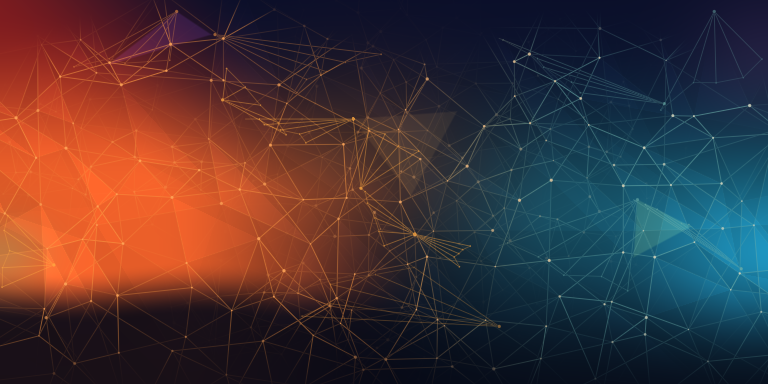
Write a Shadertoy shader that draws this background.

```glsl
// Glowing plexus of thin lines and nodes over an orange to teal haze.

vec2 hash2(vec2 c) {
    vec3 q = fract(c.xyx * vec3(.1031, .1030, .0973));
    q += dot(q, q.yzx + 33.33);
    return fract((q.xx + q.yz) * q.zy);
}

float segment(vec2 p, vec2 a, vec2 b) {
    vec2 ab = b - a;
    return length(p - a - ab * clamp(dot(p - a, ab) / dot(ab, ab), 0., 1.));
}

// Antialiased coverage of a thin stroke or small disc.
float stroke(float d, float radius) {
    float blur = .7 / iResolution.y;
    return smoothstep(radius + blur, radius - blur, d);
}

float side(vec2 p, vec2 a, vec2 b) {
    vec2 ab = normalize(b - a);
    return dot(p - a, vec2(-ab.y, ab.x));
}

// Soft-edged counter-clockwise triangle.
float triangle(vec2 p, vec2 a, vec2 b, vec2 c) {
    return smoothstep(-.003, .003, min(min(side(p, a, b), side(p, b, c)), side(p, c, a)));
}

// Uneven strands from a hub towards points between two ends.
float fan(vec2 p, vec2 hub, vec4 ends) {
    float light = stroke(length(p - hub), .0042);
    vec2 last = ends.xy;
    for (int i = 0; i < 5; i++) {
        vec2 end = mix(ends.xy, ends.zw, float(i) / 4.);
        end = mix(hub, end, .82 + .25 * hash2(floor(end * 90.)).x);
        light = max(light, .55 * stroke(segment(p, hub, end), .0011));
        light = max(light, .4 * stroke(segment(p, last, end + .0001), .0011));
        light = max(light, .8 * stroke(length(p - end), .0022));
        last = end;
    }
    return light;
}

vec2 node(vec2 cell) {
    return cell + .04 + .92 * hash2(cell + 17.);
}

float edge(vec2 p, vec2 a, vec2 b, float scale) {
    float strength = .14 + .56 * hash2(floor((a + b) * 50.)).x;
    return strength * smoothstep(1.9, 1., distance(a, b)) * stroke(segment(p, a, b) / scale, .0012);
}

// Jittered grid of joined nodes: x = lines, y = dots, z = facet shade.
vec3 network(vec2 p, float scale) {
    p *= scale;
    vec2 cell = floor(p), centre = node(cell);
    vec3 light = vec3(0);
    for (int j = -1; j <= 1; j++)
    for (int i = -1; i <= 1; i++) {
        vec2 corner = cell + vec2(i, j), other = node(corner), random = hash2(corner);
        light.y = max(light.y, stroke(distance(p, other) / scale, .0015 + .0027 * random.y));
        if (i != 0 || j != 0) light.x = max(light.x, edge(p, centre, other, scale));
        if (i != 0 && j != 0)
            light.x = max(light.x, edge(p, node(cell + vec2(i, 0)), node(cell + vec2(0, j)), scale));
        if (i < 1 && j < 1)
            light.z += (random.x - .4) * triangle(p, other, node(corner + vec2(1, 0)), node(corner + vec2(0, 1)));
    }
    return light;
}

float glow(vec2 p, vec2 centre, vec2 size) {
    vec2 q = (p - centre) / size;
    return exp(-dot(q, q));
}

vec3 haze(vec2 p) {
    vec3 col = mix(vec3(.025, .035, .085), vec3(.04, .055, .16), smoothstep(0., .9, p.y));
    col += vec3(.1, .05, .08) * glow(p, vec2(2, .82), vec2(.2));

    // Teal band, brightest at the right border.
    float band = (p.y - .45) / .28;
    col = mix(col, vec3(.08, .3, .38), exp(-band * band) * smoothstep(.85, 1.5, p.x));
    col = mix(col, vec3(.11, .56, .72), .85 * glow(p, vec2(2, .34), vec2(.3, .18)));

    // Brown veil, then the ember cloud that ends in a dark floor.
    col = mix(col, vec3(.36, .23, .17), .75 * glow(p, vec2(.88, .57), vec2(.34, .24)));
    float reach = smoothstep(0., 1., (1.15 - p.x - max(p.y - .5, 0.)) / .75);
    float ground = mix(.08, 1., smoothstep(.17, .31, p.y + .012 * sin(p.x * 9.)));
    vec3 ember = mix(vec3(.92, .37, .16), vec3(.5, .11, .12), smoothstep(.52, .97, p.y));
    col = mix(col, ember, reach * ground);
    return mix(col, vec3(.7, .56, .32), .6 * glow(p, vec2(0, .34), vec2(.12, .09)));
}

void mainImage(out vec4 fragColor, in vec2 fragCoord) {
    vec2 p = fragCoord / iResolution.y;
    p.x *= 2. * iResolution.y / iResolution.x;
    vec3 col = haze(p);

    // Mesh fades above its ridge and at the floor; fine parts gather in clusters.
    float ridge = .89 + .08 * sin(p.x * 5.5 - 1.2) - .12 * smoothstep(1.3, 1.8, p.x);
    float mask = smoothstep(ridge + .08, ridge - .05, p.y) * smoothstep(-.08, .25, p.y);
    float cluster = glow(p, vec2(.98, .52), vec2(.16, .26)) + glow(p, vec2(.3, .58), vec2(.26, .12))
                  + glow(p, vec2(.8, .22), vec2(.2, .08)) + glow(p, vec2(1.4, .55), vec2(.2));
    vec3 coarse = network(p + vec2(3.3, 7.1), 4.6) * mask;
    vec3 mesh = network(p, 7.3) * mask;
    vec3 fine = network(p + vec2(5.7, 2.9), 12.) * min(cluster, 1.);
    float lines = max(max(mesh.x, .8 * coarse.x), .8 * fine.x);
    float dots = max(max(mesh.y, .8 * coarse.y), .5 * fine.y);

    // Translucent facets.
    col *= 1. + .16 * (mesh.z + coarse.z);
    col += vec3(.08, .04, .12) * triangle(p, vec2(.28, .83), vec2(.55, .91), vec2(.46, .97));
    col += vec3(.07, .05, .02) * triangle(p, vec2(.92, .69), vec2(1.07, .49), vec2(1.19, .71));
    col += vec3(.1, .1, .03) * triangle(p, vec2(1.66, .48), vec2(1.65, .33), vec2(1.8, .41));

    // Dense strands of the main clusters.
    float gold = fan(p, vec2(.92, .69), vec4(.64, .69, .8, .63));
    gold += fan(p, vec2(.58, .74), vec4(.59, .82, .78, .63));
    gold += fan(p, vec2(.94, .51), vec4(.92, .69, 1.08, .6));
    gold += fan(p, vec2(1.08, .39), vec4(.94, .51, 1, .36));
    gold += fan(p, vec2(1.08, .39), vec4(1.22, .36, 1.19, .31));
    gold += fan(p, vec2(.14, .31), vec4(0, .46, 0, .25));
    gold += .6 * fan(p, vec2(1.3, .15), vec4(1.04, .33, .72, .18));
    float pale = fan(p, vec2(1.93, .3), vec4(1.65, .48, 1.8, .41));
    pale += .7 * fan(p, vec2(1.66, .48), vec4(1.3, .36, 1.63, .2));
    pale += .7 * fan(p, vec2(1.73, .73), vec4(1.3, .9, 1.5, .76));
    pale += .6 * fan(p, vec2(1.86, .97), vec4(1.73, .73, 2, .83));
    pale += .7 * fan(p, vec2(.46, .97), vec4(.2, .83, .44, .83));
    pale += .7 * fan(p, vec2(.56, .91), vec4(.98, .86, .8, .74));

    vec3 thread = mix(vec3(.98, .6, .26), vec3(.42, .68, .66), smoothstep(.95, 1.5, p.x));
    vec3 spark = mix(vec3(1, .65, .35), vec3(.85, .85, .75), smoothstep(.8, 1.8, p.x));
    col = mix(col, thread, max(lines, .8 * min(pale, 1.)));
    col = mix(col, vec3(1, .66, .25), .8 * min(gold, 1.));
    col = mix(col, spark, .85 * dots);
    fragColor = vec4(clamp(col, 0., 1.), 1);
}
```
